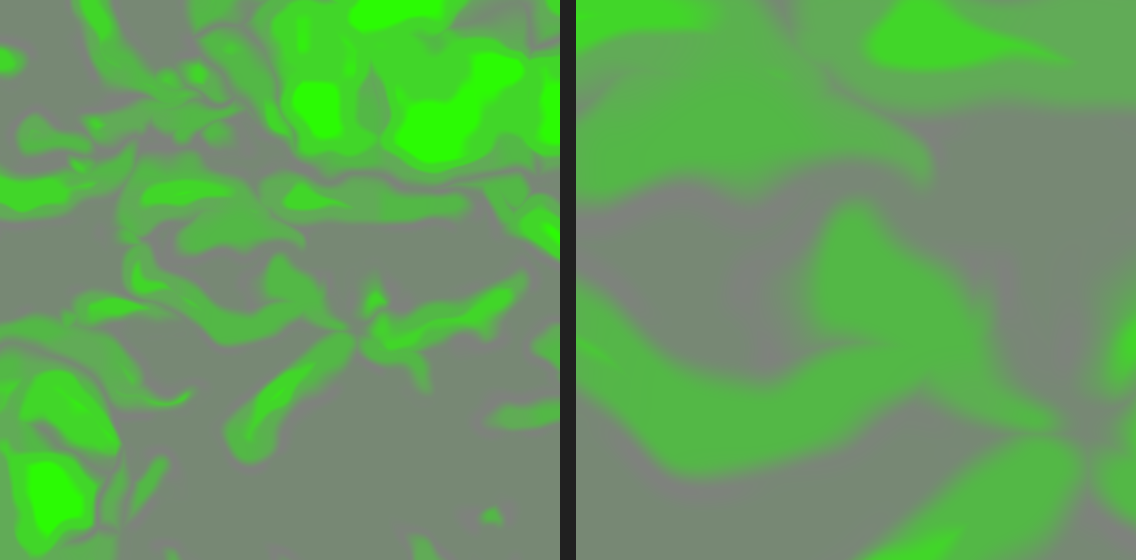
Left: the whole. Right: its middle third, enlarged.
Reproduce this texture procedurally as a three.js fragment shader.

```glsl
// Posterised green patches on grey: two cracked corner masses, bent brush strokes
// and small specks. Every part adds to one inner-depth field (canvas units),
// which is roughened by noise and cut into colour levels with soft edges.

varying vec2 vUv;

const vec3 GROUND   = vec3(0.465, 0.535, 0.455);
const vec3 HALO     = vec3(0.495, 0.510, 0.490);
const vec3 LEAF     = vec3(0.380, 0.670, 0.340);
const vec3 LEAF_LIT = vec3(0.325, 0.720, 0.275);
const vec3 BRIGHT   = vec3(0.255, 0.840, 0.160);
const vec3 NEON     = vec3(0.170, 0.985, 0.015);

const float EDGE = 0.0125;         // half width of the soft outline
const float HALO_WIDTH = 0.034;    // reach of the violet rim
const float TONE_BLUR = 0.10;      // softness between the inner levels
const float STROKE_CELLS = 4.0;
const float DAB_CELLS = 6.0;
const float SPECK_CELLS = 11.0;
const float CRACK_CELLS = 4.2;
const float CRACK_WIDTH = 0.009;
const float BRIGHT_LEVEL = 0.48;
const float NEON_LEVEL = 0.85;

const vec2 TOP_MASS = vec2(0.80, 1.00);
const vec2 TOP_SIZE = vec2(0.45, 0.32);
const vec2 LOW_MASS = vec2(0.00, 0.13);
const vec2 LOW_SIZE = vec2(0.23, 0.26);
const vec2 CALM_SPOT = vec2(0.54, 0.20);

float hash(vec2 p) {
  return fract(sin(dot(p, vec2(127.1, 311.7))) * 43758.5453);
}

vec2 hash2(vec2 p) {
  return vec2(hash(p), hash(p + 37.2));
}

float noise(vec2 p) {
  vec2 i = floor(p);
  vec2 f = fract(p);
  f = f * f * (3.0 - 2.0 * f);
  return mix(mix(hash(i), hash(i + vec2(1.0, 0.0)), f.x),
             mix(hash(i + vec2(0.0, 1.0)), hash(i + vec2(1.0, 1.0)), f.x), f.y);
}

vec2 wobble(vec2 p) {
  return vec2(noise(p), noise(p + 51.7)) - 0.5;
}

// Depth inside an ellipse, negative outside
float ellipseDepth(vec2 p, vec2 center, vec2 size) {
  return (1.0 - length((p - center) / size)) * min(size.x, size.y);
}

// Distance to the nearest crack between Voronoi cells
float crackDistance(vec2 p) {
  vec2 g = p * CRACK_CELLS;
  float nearest = 9.0;
  float second = 9.0;
  for (int y = -1; y <= 1; y++) {
    for (int x = -1; x <= 1; x++) {
      vec2 cell = floor(g) + vec2(float(x), float(y));
      float d = length(cell + 0.1 + 0.8 * hash2(cell + 8.3) - g);
      second = min(second, max(nearest, d));
      nearest = min(nearest, d);
    }
  }
  return 0.5 * (second - nearest) / CRACK_CELLS;
}

// Depth inside scattered, bent and tapered strokes, one per grid cell
float strokeDepth(vec2 p, float cells, float chance, float halfLen, float halfWidth) {
  float depth = -1.0;
  for (int y = -1; y <= 1; y++) {
    for (int x = -1; x <= 1; x++) {
      vec2 cell = floor(p * cells) + vec2(float(x), float(y));
      vec2 center = (cell + 0.15 + 0.7 * hash2(cell + 3.1)) / cells;
      float calm = 1.0 - smoothstep(0.14, 0.32, length(center - CALM_SPOT));
      if (hash(cell + 19.4) > chance * (1.0 - 0.7 * calm)) continue;
      vec2 shape = hash2(cell + 71.9);
      float angle = mix(-1.0, 0.9, hash(cell + 5.7));
      float c = cos(angle);
      float s = sin(angle);
      vec2 q = mat2(c, -s, s, c) * (p - center);
      q.y += (shape.x - 0.5) * 8.0 * q.x * q.x;
      float len = halfLen * mix(0.65, 1.1, shape.y);
      float along = clamp(q.x, -len, len);
      float width = halfWidth * mix(0.75, 1.2, shape.x) * (1.0 - 0.4 * along / len);
      depth = max(depth, width - length(q - vec2(along, 0.0)));
    }
  }
  return depth;
}

void main() {
  // Ragged coordinates: broad bends plus smaller nicks
  vec2 p = vUv + 0.055 * wobble(vUv * 8.0) + 0.026 * wobble(vUv * 21.0);

  // Masses split by broken cracks, then strokes, dabs and specks outside them
  float mass = max(ellipseDepth(p, TOP_MASS, TOP_SIZE),
                   ellipseDepth(p, LOW_MASS, LOW_SIZE));
  float healed = 0.03 * smoothstep(0.5, 0.8, noise(vUv * 6.0 + 2.0));
  float patches = min(mass, crackDistance(p) + healed - CRACK_WIDTH);
  float strokes = strokeDepth(p, STROKE_CELLS, 1.0, 0.14, 0.037);
  strokes = max(strokes, strokeDepth(p, DAB_CELLS, 0.42, 0.075, 0.023));
  strokes = max(strokes, strokeDepth(p, SPECK_CELLS, 0.17, 0.012, 0.014));
  float depth = max(patches, min(strokes, -mass - 0.016));

  // Inner brightness rises with depth, inside masses and by noise
  float grain = 0.7 * noise(vUv * 9.0 + 4.0) + 0.3 * noise(vUv * 24.0);
  float light = 10.0 * clamp(depth, 0.0, 0.05) + 1.3 * (grain - 0.5)
              + 0.36 * smoothstep(-0.02, 0.05, mass);

  // Levels from the ground up
  float rim = smoothstep(-HALO_WIDTH, -0.4 * HALO_WIDTH, depth);
  rim *= smoothstep(0.2, 0.75, noise(vUv * 24.0 + 9.0));
  float inside = smoothstep(-EDGE, EDGE, depth);
  vec3 color = mix(GROUND, HALO, rim);
  vec3 leaf = mix(LEAF, LEAF_LIT, smoothstep(0.3, 0.7, noise(vUv * 14.0)));
  color = mix(color, leaf, inside);
  color = mix(color, BRIGHT, inside * smoothstep(-TONE_BLUR, TONE_BLUR, light - BRIGHT_LEVEL));
  color = mix(color, NEON, inside * smoothstep(-TONE_BLUR, TONE_BLUR, light - NEON_LEVEL));
  gl_FragColor = vec4(color, 1.0);
}
```
